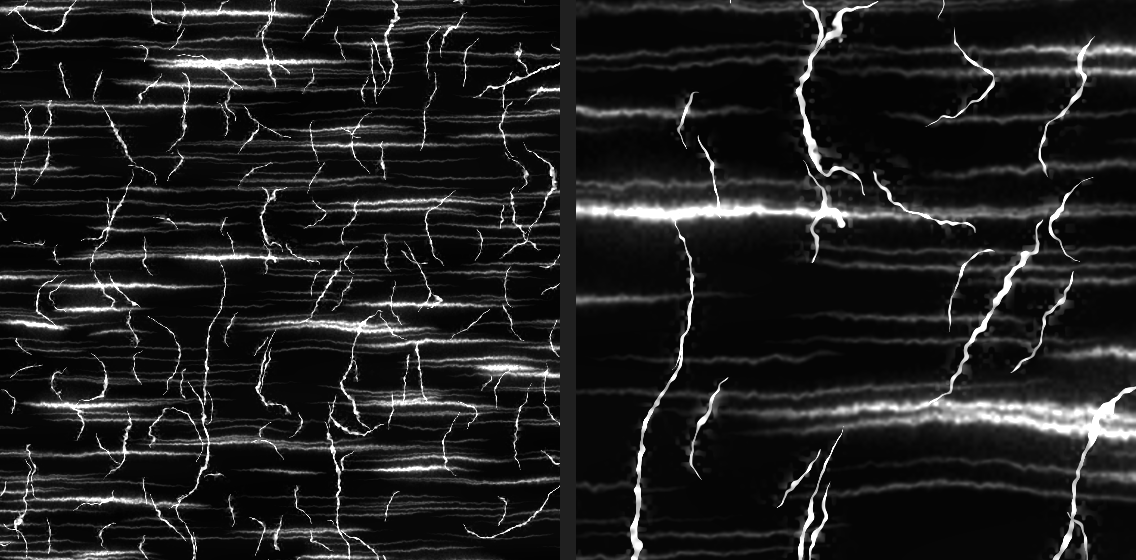
Left: the whole. Right: its middle third, enlarged.
Reproduce this texture procedurally as a Shadertoy shader.

```glsl
vec4 hash4(vec2 p) {
    vec4 h = fract(p.xyxy * vec4(0.1031, 0.1030, 0.0973, 0.1099));
    h += dot(h, h.wzxy + 33.33);
    return fract((h.xxyz + h.yzzw) * h.zywx);
}

float noise(vec2 p) {
    vec2 i = floor(p), f = fract(p);
    f = f * f * (3.0 - 2.0 * f);
    float low = mix(hash4(i).x, hash4(i + vec2(1, 0)).x, f.x);
    float high = mix(hash4(i + vec2(0, 1)).x, hash4(i + vec2(1, 1)).x, f.x);
    return mix(low, high, f.y);
}

// Fractal displacement that makes straight strokes jagged
vec2 jaggedWarp(vec2 p) {
    vec2 shift = vec2(0);
    float frequency = 13.0, amplitude = 0.032;
    for (int i = 0; i < 5; i++) {
        vec2 q = p * frequency + float(i) * 17.3;
        shift += amplitude * (vec2(noise(q), noise(q + 71.7)) - 0.5);
        frequency *= 2.1;
        amplitude *= 0.5;
    }
    return shift;
}

// Long horizontal glows, tapered to both ends
float streaks(vec2 p, float pixel) {
    p.y += 0.010 * (noise(p * vec2(9, 22)) - 0.5);
    p.y += 0.003 * (noise(p * vec2(75, 60)) - 0.5);
    p.y += 0.002 * (noise(p * vec2(230, 160)) - 0.5);
    vec2 size = vec2(0.4, 0.045);
    float light = 0.0;
    for (int layer = 0; layer < 4; layer++) {
        vec2 q = p + float(layer) * vec2(0.137, 0.0113);
        vec2 home = floor(q / size);
        for (int k = 0; k < 9; k++) {
            vec2 cell = home + vec2(k % 3 - 1, k / 3 - 1);
            vec4 h = hash4(cell + float(layer) * 57.0 + 100.0);
            vec4 g = hash4(cell + float(layer) * 31.0 + 400.0);
            vec2 d = q - (cell + h.xy) * size;
            float t = d.x / mix(0.07, 0.22, h.z);
            if (abs(t) > 1.0) continue;

            // Brightest point lies toward one side
            float along = 0.5 + 0.5 * t * (g.x < 0.5 ? -1.0 : 1.0);
            float taper = 6.75 * along * along * (1.0 - along);
            float power = pow(h.w, 4.0);
            float width = max(0.0017 + 0.0026 * power * taper, 0.6 * pixel);
            float away = abs(d.y + (g.y - 0.5) * 0.014 * t * t);
            float core = exp(-away * away / (width * width));
            float glow = exp(-away / (3.5 * width));
            light += taper * mix(0.22, 1.3, power) * (0.8 * core + 0.2 * glow);
        }
    }
    return light;
}

// Bent, mostly upright cracks in three sizes, with crumbs beside them
float cracks(vec2 p, float pixel) {
    vec2 warped = p + jaggedWarp(p);
    float crumbs = smoothstep(0.5, 0.85, noise(p * 310.0));
    float grain = noise(p * 240.0 + 9.0);
    float size = 0.26, light = 0.0;
    for (int layer = 0; layer < 3; layer++) {
        vec2 home = floor(warped / size);
        for (int k = 0; k < 9; k++) {
            vec2 cell = home + vec2(k % 3 - 1, k / 3 - 1);
            vec4 h = hash4(cell + float(layer) * 43.0 + 700.0);
            vec4 g = hash4(cell + float(layer) * 29.0 + 900.0);
            if (h.w > 0.62) continue;
            vec2 d = warped - (cell + 0.2 + 0.6 * h.xy) * size;
            float lean = 2.0 * h.z - 1.0;
            float angle = 1.2 * lean * abs(lean);
            float c = cos(angle), s = sin(angle);
            d = vec2(c * d.x - s * d.y, s * d.x + c * d.y);
            float t = d.y / (size * mix(0.28, 0.58, g.x));
            if (abs(t) > 1.0) continue;

            float bend = (g.y - 0.5) * 0.5 * size;
            float away = abs(d.x - bend * t * t);
            float taper = sqrt(1.0 - t * t);
            float width = (0.0006 + 0.0065 * size) * taper * (0.5 + grain);
            float body = 1.0 - smoothstep(width - 0.6 * pixel, width + 0.8 * pixel, away);
            float dust = 0.5 * crumbs * taper * exp(-away / 0.004);
            light = max(light, max(body * (0.55 + 0.6 * grain), dust));
        }
        size *= 0.53;
    }
    return light;
}

void mainImage(out vec4 fragColor, in vec2 fragCoord) {
    vec2 p = fragCoord / iResolution.y;
    float pixel = 1.0 / iResolution.y;

    // Grainy glow under sharp cracks on near black
    float grain = 0.75 + 0.5 * noise(p * 380.0);
    float light = max(streaks(p, pixel) * grain - 0.03, 0.0);
    light += cracks(p, pixel);
    light += 0.012 + 0.02 * noise(p * vec2(4, 24));
    fragColor = vec4(vec3(clamp(light, 0.0, 1.0)), 1.0);
}
```
